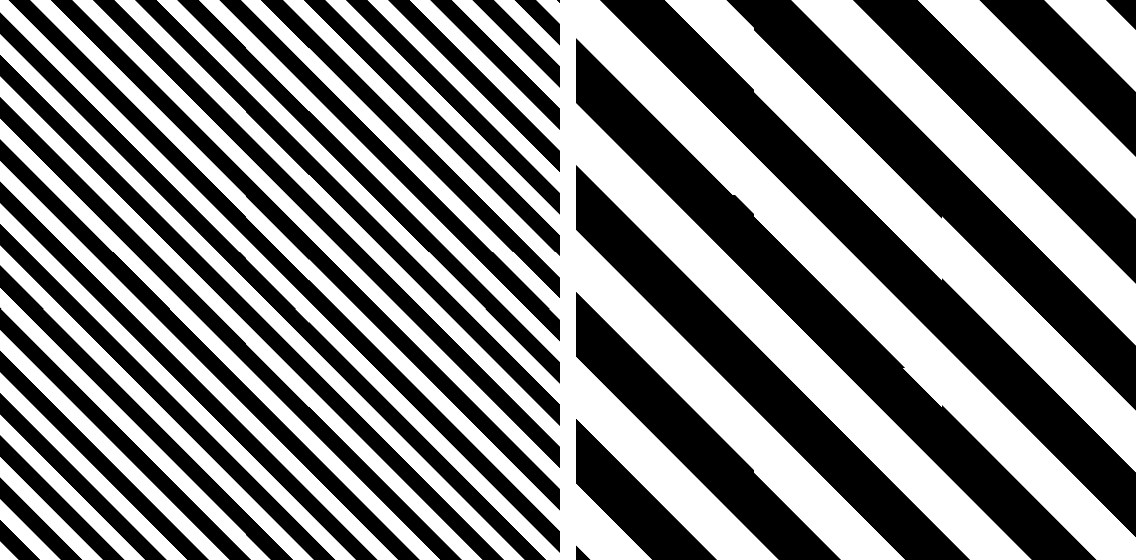
Left, the full canvas; right, a detail of the centre.
Give the GLSL for this pattern, as a Shadertoy shader.

```glsl
// Black and white diagonal stripes with faint jogs where two seam bands cross the canvas.

float hash(float n) {
    return fract(sin(n * 12.9898) * 43758.5453);
}

// 1 inside a band of the given centre and half width, 0 outside
float band(float x, float centre, float halfWidth) {
    return step(abs(x - centre), halfWidth);
}

void mainImage(out vec4 fragColor, in vec2 fragCoord) {
    vec2 uv = fragCoord / iResolution.xy;
    const float repeats = 13.28;

    // Stripe coordinate: whole numbers lie on the middle of black stripes
    float s = repeats * (uv.x - 0.9975 * (1.0 - uv.y) - 0.015) - 0.256;
    float stripe = floor(s + 0.5);
    float offset = s - stripe;
    float side = offset < 0.0 ? -1.0 : 1.0;

    // Some edges slip slightly inside the vertical and horizontal seam bands
    float edge = 2.0 * stripe + side * 0.5;
    float slipX = step(0.65, hash(edge + 3.7)) * band(uv.x, 0.495, 0.056);
    float slipY = step(0.65, hash(edge + 41.3)) * band(uv.y, 0.499, 0.0515);
    float dist = abs(offset) - 0.256 + 0.02 * side * (slipX - slipY);

    // Edge smoothed over one pixel
    float white = clamp(0.5 + dist * iResolution.x / repeats, 0.0, 1.0);
    fragColor = vec4(vec3(white), 1.0);
}
```
